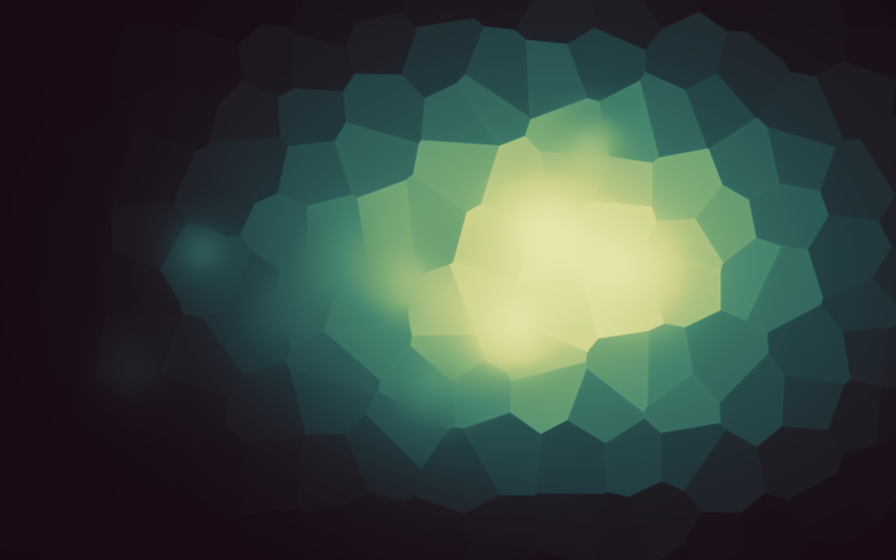
Write a Shadertoy shader that draws this background.

```glsl
// A luminous oval cloud broken into faceted cells, fading to plum black.
// A glow field is sampled at Voronoi sites for flat facets, blended back to
// the smooth field around soft spots, then coloured with a level ramp.

const int SPOTS = 11;
// Soft spots: centre x, centre y, radius, added level.
const vec4 spots[SPOTS] = vec4[SPOTS](
    vec4(0.354, 0.552, 0.06, 0.24), vec4(0.23, 0.34, 0.07, 0.08),
    vec4(0.47, 0.42, 0.09, 0.06), vec4(0.72, 0.49, 0.07, 0.06),
    vec4(0.76, 0.28, 0.08, 0.09), vec4(0.97, 0.60, 0.10, 0.12),
    vec4(0.91, 0.39, 0.09, 0.20), vec4(1.06, 0.76, 0.06, 0.13),
    vec4(1.14, 0.51, 0.11, 0.13), vec4(0.59, 0.54, 0.09, 0.03),
    vec4(0.81, 0.56, 0.07, -0.17));

vec2 hash22(vec2 p) {
    vec3 q = fract(p.xyx * vec3(0.1031, 0.1030, 0.0973));
    q += dot(q, q.yzx + 33.33);
    return fract((q.xx + q.yz) * q.zy);
}

// Returns glow level in x and softness in y.
vec2 glowField(vec2 p) {
    float r = length((p - vec2(0.99, 0.535)) / vec2(1.48, 1.0));
    float level = 1.0 * exp(-pow(r / 0.315, 2.4));
    level += 0.05 * exp(-r * r * 5.0);
    float softness = 0.0;
    for (int i = 0; i < SPOTS; i++) {
        vec2 d = (p - spots[i].xy) / spots[i].z;
        float g = exp(-dot(d, d));
        level += spots[i].w * g;
        softness += g * step(0.0, spots[i].w);
    }
    return vec2(level, min(softness * 1.15, 1.0));
}

// Level of one facet, with a small random tint.
float facetLevel(vec2 site, float scale) {
    float level = glowField(site / scale).x;
    float tint = hash22(floor(site) + 71.0).x - 0.5;
    return level + tint * 0.14 * smoothstep(0.0, 0.5, level);
}

float ramp(float a, float b, float x) {
    return clamp((x - a) / (b - a), 0.0, 1.0);
}

vec3 palette(float t) {
    vec3 c = mix(vec3(0.095, 0.04, 0.075), vec3(0.12, 0.11, 0.135), ramp(0.0, 0.10, t));
    c = mix(c, vec3(0.13, 0.23, 0.25), ramp(0.10, 0.25, t));
    c = mix(c, vec3(0.18, 0.37, 0.35), ramp(0.25, 0.42, t));
    c = mix(c, vec3(0.27, 0.52, 0.43), ramp(0.42, 0.60, t));
    c = mix(c, vec3(0.48, 0.67, 0.46), ramp(0.60, 0.78, t));
    c = mix(c, vec3(0.80, 0.82, 0.54), ramp(0.78, 0.96, t));
    return mix(c, vec3(0.92, 0.92, 0.70), ramp(0.96, 1.20, t));
}

void mainImage(out vec4 fragColor, in vec2 fragCoord) {
    vec2 p = fragCoord / iResolution.y;
    p.x += 0.8 - 0.5 * iResolution.x / iResolution.y;

    // Two nearest cell sites
    float scale = 9.5;
    vec2 q = p * scale, nearSite = q, nextSite = q;
    float nearDist = 1e5, nextDist = 1e5;
    for (int y = -2; y <= 2; y++) {
        for (int x = -2; x <= 2; x++) {
            vec2 cell = floor(q) + vec2(x, y);
            vec2 site = cell + 0.08 + 0.84 * hash22(cell + 19.0);
            float d = dot(site - q, site - q);
            if (d < nearDist) {
                nextDist = nearDist;
                nextSite = nearSite;
                nearDist = d;
                nearSite = site;
            } else if (d < nextDist) {
                nextDist = d;
                nextSite = site;
            }
        }
    }

    // Facets with smooth borders and a faint lit rim
    float border = (nextDist - nearDist) / (2.0 * length(nextSite - nearSite));
    float cover = 0.5 + 0.5 * clamp(border * iResolution.y / scale, 0.0, 1.0);
    float facet = mix(facetLevel(nextSite, scale), facetLevel(nearSite, scale), cover);
    vec2 field = glowField(p);
    facet = mix(facet, field.x, 0.2);
    facet += 0.02 * exp(-border * 25.0) * smoothstep(0.1, 0.6, field.x);

    // Soft mist on the lower left side of the oval
    float mist = 0.6 * smoothstep(0.1, 0.5, dot(p - vec2(0.95, 0.53), vec2(-0.75, -0.65)));
    float level = mix(facet, field.x, max(field.y, mist));

    fragColor = vec4(palette(level), 1.0);
}
```
